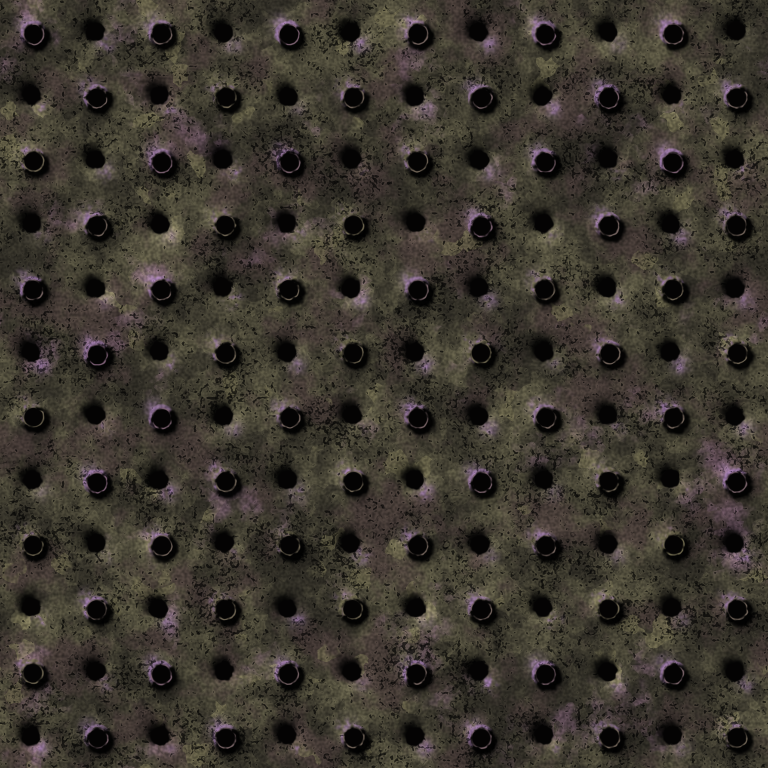
Give the GLSL for this texture, as a WebGL 2 fragment shader.

```glsl
#version 300 es
precision highp float;
// Weathered, mottled metal with a checkerboard of raised tubes and sunken holes.
uniform vec2 u_resolution;
out vec4 fragColor;

const float GRID = 12.0;
const vec2 LIGHT = vec2(-0.64, 0.77);
const vec3 DARK_OLIVE = vec3(0.185, 0.175, 0.145);
const vec3 PALE_OLIVE = vec3(0.36, 0.345, 0.265);
const vec3 FLAKE = vec3(0.43, 0.41, 0.30);
const vec3 BROWN = vec3(0.28, 0.23, 0.22);
const vec3 MAUVE = vec3(0.50, 0.38, 0.47);
const vec3 LILAC = vec3(0.62, 0.48, 0.68);
const vec3 BLACK = vec3(0.015, 0.012, 0.012);

// Integer hash of a lattice cell that wraps after a whole period
vec2 hash2(vec2 cell, float period, float seed) {
  uvec3 v = uvec3(vec3(mod(cell, period), seed) + 0.5);
  v = v * 1664525u + 1013904223u;
  v += v.yzx * v.zxy;
  v ^= v >> 16u;
  v += v.yzx * v.zxy;
  return vec2(v.xy >> 8u) / 16777216.0;
}

float corner(vec2 cell, vec2 offset, float period, float seed) {
  float angle = 6.28319 * hash2(cell, period, seed).x;
  return dot(vec2(cos(angle), sin(angle)), offset);
}

float gradientNoise(vec2 uv, float period, float seed) {
  vec2 p = uv * period, i = floor(p), f = p - i;
  vec2 w = f * f * f * (f * (f * 6.0 - 15.0) + 10.0);
  vec2 e = vec2(1.0, 0.0);
  float low = mix(corner(i, f, period, seed), corner(i + e, f - e, period, seed), w.x);
  float high = mix(corner(i + e.yx, f - e.yx, period, seed), corner(i + 1.0, f - 1.0, period, seed), w.x);
  return mix(low, high, w.y);
}

float fbm(vec2 uv, float period, float seed) {
  float sum = 0.0, gain = 0.6;
  for (int k = 0; k < 5; k++) {
    sum += gain * gradientNoise(uv, period, seed + float(k));
    period *= 2.0;
    gain *= 0.6;
  }
  return sum;
}

// Nearest scattered point: x is its distance, y its random value
vec2 cellular(vec2 uv, float period, float seed) {
  vec2 p = uv * period, i = floor(p), best = vec2(9.0, 0.0);
  for (int k = 0; k < 9; k++) {
    vec2 cell = i + vec2(k % 3 - 1, k / 3 - 1);
    float d = length(cell + hash2(cell, period, seed) - p);
    if (d < best.x) best = vec2(d, hash2(cell, period, seed + 1.0).x);
  }
  return best;
}

float disc(float r, float radius, float blur) {
  return 1.0 - smoothstep(radius - blur, radius + blur, r);
}

float glow(vec2 p, float width) {
  return exp(-dot(p, p) / (width * width));
}

// Mottled coat: broad stains, angular flakes, mauve bloom
vec3 coat(vec2 uv) {
  float stain = fbm(uv, 7.0, 10.0);
  vec2 warp = vec2(gradientNoise(uv, 60.0, 20.0), gradientNoise(uv, 60.0, 21.0));
  float flake = cellular(uv + 0.012 * warp, 46.0, 30.0).y;
  float chip = cellular(uv + 0.006 * warp, 90.0, 32.0).y;
  float level = stain + 0.3 * (flake - 0.5) + 0.22 * (chip - 0.5);
  vec3 color = mix(DARK_OLIVE, PALE_OLIVE, smoothstep(-0.42, 0.46, level));
  color = mix(color, BROWN, 0.8 * smoothstep(-0.05, 0.3, fbm(uv, 11.0, 40.0)));
  color = mix(color, FLAKE, 0.65 * smoothstep(0.95, 0.98, flake + 0.3 * stain));
  return mix(color, MAUVE, 0.6 * smoothstep(0.16, 0.5, fbm(uv, 8.0, 50.0) + 0.15 * (chip - 0.5)));
}

// Sharp specks, fine grain and a few rings of many sizes, as a brightness factor
float grit(vec2 uv) {
  float fine = gradientNoise(uv, 250.0, 60.0), coarse = gradientNoise(uv, 128.0, 61.0);
  float density = fbm(uv, 12.0, 70.0);
  float speck = smoothstep(0.2, 0.42, 0.75 * fine + 0.55 * coarse + 0.6 * density);
  vec2 pit = cellular(uv, 100.0, 80.0);
  float ring = disc(abs(pit.x - 0.1 - 0.3 * pit.y + 0.25 * fine), 0.07, 0.09);
  ring *= smoothstep(0.0, 0.3, density + 0.5 * coarse + 0.1);
  return (1.0 + 0.42 * fine + 0.25 * coarse) * (1.0 - 0.72 * speck) * (1.0 - 0.5 * ring);
}

// Lights and cuts one tube (raised = 1) or hole (raised = 0)
vec3 perforate(vec3 color, vec2 uv, float wear) {
  vec2 cell = floor(uv * GRID);
  float raised = mod(cell.x + cell.y, 2.0);
  vec2 vary = hash2(cell, GRID, 90.0);
  vec2 p = fract(uv * GRID) - 0.5 + mix(vec2(0.01, -0.005), vec2(-0.02, 0.03), raised) + 0.03 * (vary - 0.5);
  float r = length(p), side = dot(p, LIGHT) / max(r, 0.01);
  float rough = gradientNoise(uv, 100.0, 91.0) + 0.6 * gradientNoise(uv, 200.0, 92.0);
  color *= 1.0 + (raised * 2.0 - 1.0) * 0.42 * side * disc(r, 0.32, 0.16);
  vec3 shine = mix(FLAKE, LILAC, smoothstep(0.0, 0.6, vary.y + 0.6 * rough)) * mix(wear, 1.0, 0.25);
  // Sunken dish: shadow toward the light, bloom on the far slope
  vec3 sunken = color * (1.0 - 0.8 * disc(length(p - LIGHT * 0.05) + 0.04 * rough, 0.17, 0.07));
  float bloom = glow(p + LIGHT * 0.25, 0.12) * (0.75 + 0.9 * rough);
  sunken = mix(sunken, shine, clamp((0.25 + 0.6 * vary.x) * bloom, 0.0, 1.0));
  sunken = mix(sunken, BLACK, disc(r + 0.025 * rough, 0.148, 0.016));
  // Raised tube: cast shadow, lit outer wall, thin worn lip
  float halo = glow(p - LIGHT * 0.21, 0.13) * (0.5 + 0.6 * rough);
  vec3 tube = mix(color, shine, clamp(halo, 0.0, 1.0));
  tube *= 1.0 - 0.93 * disc(length(p + LIGHT * 0.06) + 0.03 * rough, 0.215, 0.04);
  float wall = disc(abs(r - 0.19 + 0.03 * rough), 0.026, 0.016) * smoothstep(-0.25, 0.6, side + 0.5 * rough);
  tube = mix(tube, shine, wall * (0.6 + 0.3 * vary.x));
  tube = mix(tube, BLACK, disc(r, 0.15, 0.012));
  float lip = disc(abs(r - 0.153 - 0.015 * rough), 0.011, 0.01);
  float worn = clamp(0.5 - 0.35 * side + 1.3 * rough, 0.0, 1.0);
  tube = mix(tube, mix(FLAKE, MAUVE, vary.y), lip * worn);
  return mix(sunken, tube, raised);
}

void main() {
  vec3 sum = vec3(0.0);
  for (int k = 0; k < 4; k++) {
    vec2 uv = (gl_FragCoord.xy + vec2(k % 2, k / 2) * 0.5 - 0.25) / u_resolution;
    float wear = grit(uv);
    sum += perforate(coat(uv) * wear, uv, wear);
  }
  fragColor = vec4(sum / 4.0, 1.0);
}
```
